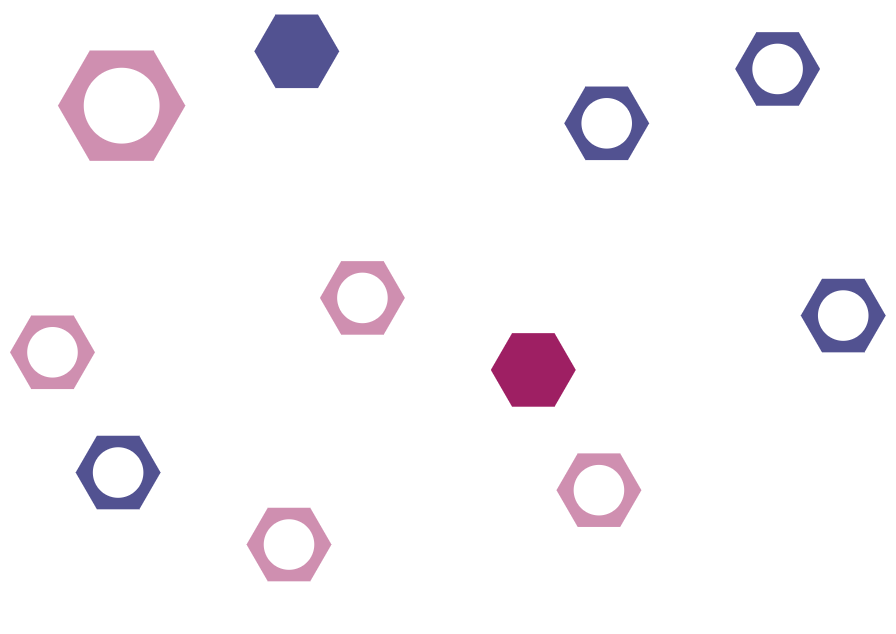
Write a Shadertoy shader that draws this background.

```glsl
// Flat hexagons, most with a round hole, scattered on a white ground.
// Each fills one cell of a coarse grid, shifted by a low-discrepancy sequence
// within the cell's free room, so the shapes never overlap or leave the canvas.

#define GROUND      vec3(1.0)
#define PINK        vec3(0.81, 0.56, 0.69)
#define BLUE        vec3(0.32, 0.32, 0.57)
#define MAGENTA     vec3(0.62, 0.12, 0.39)
#define COUNT       11
#define GRID        ivec2(4, 3)
#define RADIUS      0.067
#define BIG_RADIUS  0.1005
#define HOLE_RATIO  0.595
#define DRIFT_START vec2(0.6, 0.5)
#define DRIFT_STEP  vec2(0.6180, 0.5698)

// Signed distance to a hexagon with corners on the left and right.
float hexagon(vec2 p, float radius) {
    const float APOTHEM = 0.8660;
    p = abs(p);
    return max(p.y, dot(p, vec2(APOTHEM, 0.5))) - APOTHEM * radius;
}

// Centre of a shape: its grid cell, counted from the top left, plus drift.
vec2 shapeCentre(int index, float radius, vec2 canvas) {
    vec2 cellSize = canvas / vec2(GRID);
    vec2 cell = vec2(index % GRID.x, index / GRID.x);
    vec2 drift = 2.0 * fract(DRIFT_START + float(index) * DRIFT_STEP) - 1.0;
    vec2 fromTop = (cell + 0.5) * cellSize + drift * (0.5 * cellSize - radius);
    return vec2(fromTop.x, canvas.y - fromTop.y);
}

void mainImage(out vec4 fragColor, in vec2 fragCoord) {
    // Canvas height is one unit.
    float pixel = 1.0 / iResolution.y;
    vec2 p = fragCoord * pixel;
    vec2 canvas = vec2(iResolution.x * pixel, 1.0);
    vec3 color = GROUND;

    for (int i = 0; i < COUNT; i++) {
        // Shuffled rank: 0 big pink, 1-4 pink, 5-8 blue, 9 solid blue, 10 solid magenta.
        int rank = (i * 9) % COUNT;
        float radius = rank == 0 ? BIG_RADIUS : RADIUS;
        vec3 paint = rank < 5 ? PINK : rank < 10 ? BLUE : MAGENTA;

        vec2 q = p - shapeCentre(i, radius, canvas);
        float dist = hexagon(q, radius);
        if (rank < 9) dist = max(dist, HOLE_RATIO * radius - length(q));

        // Edge smoothed over one pixel.
        color = mix(color, paint, clamp(0.5 - dist / pixel, 0.0, 1.0));
    }

    fragColor = vec4(color, 1.0);
}
```
